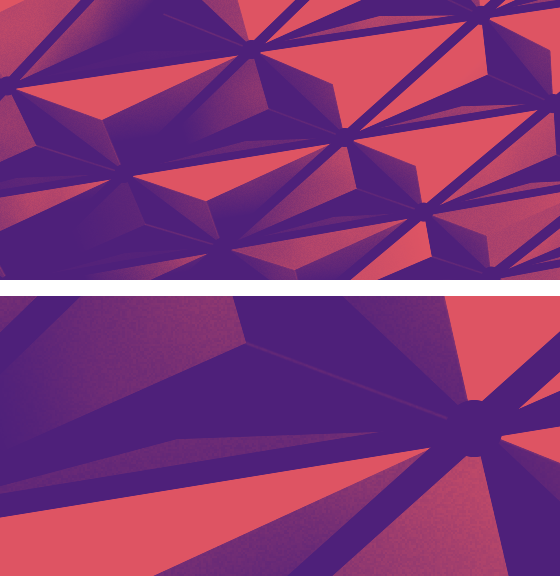
Top: the whole. Bottom: its middle third, enlarged.
Write a Shadertoy shader that draws this pattern.

```glsl
// Folded metal panels in two tones: a perspective lattice of cells, each split
// by a diagonal into two low pyramids. Every facet blends light between its
// corners; dark bars and hubs cover the joints, and light picks the colour.

// Lattice to canvas, in canvas heights with y pointing down
const mat3 LATTICE = mat3(0.901, -0.1245, 0.032,
                          0.458, 0.370, 0.093,
                          0.026, 0.307, 1.0);

float hash(vec2 p) {
    vec3 q = fract(p.xyx * vec3(0.1031, 0.1030, 0.0973));
    q += dot(q, q.yzx + 33.33);
    return fract((q.x + q.y) * q.z);
}

float noise(vec2 p) {
    vec2 i = floor(p), f = fract(p);
    f = f * f * (3.0 - 2.0 * f);
    return mix(mix(hash(i), hash(i + vec2(1, 0)), f.x),
               mix(hash(i + vec2(0, 1)), hash(i + vec2(1, 1)), f.x), f.y);
}

vec2 project(vec2 lattice) {
    vec3 q = LATTICE * vec3(lattice, 1.0);
    return q.xy / q.z;
}

float cross2(vec2 a, vec2 b) { return a.x * b.y - a.y * b.x; }

float segment(vec2 p, vec2 a, vec2 b) {
    vec2 ab = b - a;
    return length(p - a - ab * clamp(dot(p - a, ab) / dot(ab, ab), 0.0, 1.0));
}

// Triangle whose light is interpolated between its corners
float facet(vec2 p, vec2 a, vec2 b, vec2 c, vec3 light, float px) {
    float area = cross2(b - a, c - a);
    vec3 w = vec3(cross2(b - p, c - p), cross2(c - p, a - p), cross2(a - p, b - p)) / area;
    vec3 d = w * abs(area) / vec3(length(c - b), length(a - c), length(b - a));
    float inside = min(d.x, min(d.y, d.z));
    return smoothstep(-0.5 * px, 0.5 * px, inside) * clamp(dot(w, light), 0.0, 1.0);
}

// Zero within halfWidth of a joint, one beyond it
float gap(float d, float halfWidth, float px) {
    return smoothstep(halfWidth - 0.5 * px, halfWidth + 0.5 * px, d);
}

void mainImage(out vec4 fragColor, in vec2 fragCoord) {
    float px = 1.0 / iResolution.y;
    vec2 p = fragCoord * px;
    p.y = 1.0 - p.y;
    vec3 h = inverse(LATTICE) * vec3(p, 1.0);
    vec2 cell = floor(h.xy / h.z);

    // Cell corners and the tips of the two pyramids
    vec2 a = project(cell), b = project(cell + vec2(1, 0));
    vec2 d = project(cell + vec2(0, 1)), e = project(cell + 1.0);
    vec2 upperTip = project(cell + vec2(0.17, 0.44));
    vec2 lowerTip = project(cell + vec2(0.825, 0.585));
    vec2 sliverTip = project(cell + vec2(0.6, 0.87));

    // Where the cell lies in the sweep of light
    float east = step(0.5, cell.x), west = step(cell.x, -0.5);
    float north = step(cell.y, -0.5), south = step(1.5, cell.y);

    // Upper pyramid: top, left and right facets
    vec3 top = vec3(1.1) - south * vec3(0.6, 0.2, 0.45) - west * vec3(0.9, 0.1, 0.7);
    vec3 left = vec3(0.04, 0.28, 0.16) + 0.3 * north;
    vec3 right = mix(vec3(0.15, 0.45, -0.2), vec3(1.1), max(east, 0.6 * north))
               - 0.45 * south * east;
    right -= 0.3 * west;
    float light = facet(p, a, b, upperTip, top, px)
                + facet(p, a, upperTip, d, left, px)
                + facet(p, upperTip, b, d, right, px);

    // Lower pyramid: one lit facet and a thin sliver in its shade
    float level = mix(0.4 + 0.3 * cell.y, 0.5 - 0.4 * cell.y, west);
    vec3 shaded = vec3(level, level - 0.7 + 0.5 * max(south, west), level)
                + north * vec3(0.5, 1.2, -0.3);
    vec3 lit = vec3(1.1, 1.1, 0.95) - 0.3 * step(0.5, cell.y);
    light += facet(p, b, d, lowerTip, mix(shaded, lit, east), px);
    float sliver = mix(0.25 * hash(cell + 40.0), 0.6 + 0.3 * hash(cell + 40.0), east);
    light += facet(p, d, e, sliverTip, sliver * vec3(0.5, 1.0, 0.9), px);

    // Faint worn ridges
    float ridge = min(segment(p, upperTip, d), segment(p, lowerTip, e));
    ridge = min(ridge, segment(p, a, upperTip));
    light += 0.16 * (1.0 - smoothstep(0.0, 0.002 + px, ridge)) * (1.0 - min(light, 1.0));

    // Mottling and grain, strongest in the midtones
    float wear = 0.3 * (noise(p * 9.0) - 0.5) + 0.2 * (hash(floor(p * 384.0)) - 0.5);
    light += wear * 2.0 * light * (1.0 - min(light, 1.0));

    // Dark joints and hubs
    light *= gap(segment(p, d, b), 0.018, px);
    light *= gap(min(segment(p, a, b), segment(p, d, e)), 0.014, px);
    light *= gap(min(segment(p, a, d), segment(p, b, e)), 0.007, px);
    float hub = min(min(length(p - a), length(p - b)), min(length(p - d), length(p - e)));
    light *= gap(hub, 0.034, px);

    vec3 purple = vec3(0.305, 0.125, 0.48), coral = vec3(0.87, 0.33, 0.39);
    fragColor = vec4(mix(purple, coral, clamp(light, 0.0, 1.0)), 1.0);
}
```
